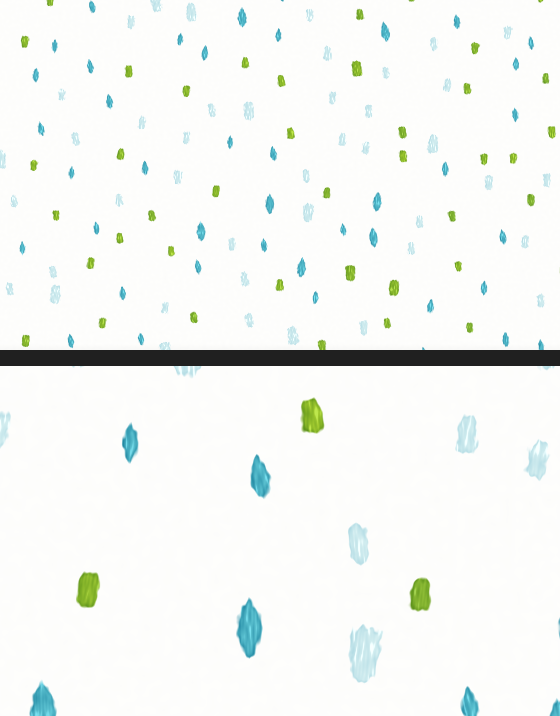
Top: the whole. Bottom: its middle third, enlarged.
This pattern is drawn by a Shadertoy shader. Its source:

```glsl
// Scattered upright paint dabs in leaf green, teal and pale aqua on white paper.

const float CELL = 0.1165;      // spacing of the dabs, in canvas heights
const float GRID_TURN = 0.33;   // turns the layout so that no rows show
const vec3 PAPER = vec3(0.993, 0.993, 0.987);

vec2 hash2(vec2 p) {
    vec3 q = fract(vec3(p.xyx) * vec3(0.1031, 0.1030, 0.0973));
    q += dot(q, q.yzx + 33.33);
    return fract((q.xx + q.yz) * q.zy);
}

mat2 rotation(float angle) {
    float c = cos(angle), s = sin(angle);
    return mat2(c, s, -s, c);
}

float cornerGradient(vec2 corner, vec2 offset) {
    float angle = 6.2832 * hash2(corner).x;
    return dot(vec2(cos(angle), sin(angle)), offset);
}

float gradientNoise(vec2 p) {
    vec2 i = floor(p), f = fract(p);
    vec2 u = f * f * f * (f * (f * 6.0 - 15.0) + 10.0);
    vec2 e = vec2(1.0, 0.0);
    float low = mix(cornerGradient(i, f), cornerGradient(i + e, f - e), u.x);
    float high = mix(cornerGradient(i + e.yx, f - e.yx), cornerGradient(i + 1.0, f - 1.0), u.x);
    return mix(low, high, u.y);
}

// Pointed leaf made of two arcs
float leafDistance(vec2 p, vec2 halfSize) {
    float radius = dot(halfSize, halfSize) / (2.0 * halfSize.x);
    return length(vec2(abs(p.x) + radius - halfSize.x, p.y)) - radius;
}

float roundBoxDistance(vec2 p, vec2 halfSize, float corner) {
    vec2 q = abs(p) - halfSize + corner;
    return length(max(q, 0.0)) + min(max(q.x, q.y), 0.0) - corner;
}

// Lays one dab over the colour below; kind: 0 green, 1 teal, 2 pale aqua
vec3 paintDab(vec3 below, vec2 p, vec2 seed, int kind, float blur) {
    vec2 shapeRnd = hash2(seed + 17.0);
    vec2 toneRnd = hash2(seed + 71.0);
    p = rotation(0.17 - 0.38 * shapeRnd.x) * p;

    // Outline
    float size = 0.88 + 0.22 * shapeRnd.y + 0.32 * step(0.9, shapeRnd.y);
    vec2 halfSize = size * (kind == 0 ? vec2(0.0094, 0.0158)
                          : kind == 1 ? vec2(0.0082, 0.0200) : vec2(0.0093, 0.0185));
    float taper = kind == 1 ? -0.30 * toneRnd.x : 0.5 * (toneRnd.x - 0.5);
    vec2 q = vec2(p.x / (1.0 + taper * clamp(p.y / halfSize.y, -1.0, 1.0)), p.y);
    float d = kind == 1 ? leafDistance(q, halfSize)
                        : roundBoxDistance(q, halfSize, 0.8 * halfSize.x);
    vec2 noiseShift = 40.0 * toneRnd;
    float rough = kind == 2 ? 0.0050 : 0.0030;
    d += rough * gradientNoise(p * vec2(190.0, 110.0) + noiseShift);

    // Brush streaks and the ridge of thick paint along the rim
    float streak = gradientNoise(p * vec2(330.0, 65.0) + noiseShift);
    float rim = smoothstep(-0.0045, -0.0010, d);
    vec3 dark = kind == 0 ? vec3(0.36, 0.57, 0.10)
              : kind == 1 ? vec3(0.14, 0.54, 0.64) : vec3(0.66, 0.84, 0.88);
    vec3 light = kind == 0 ? mix(vec3(0.53, 0.72, 0.22), vec3(0.63, 0.79, 0.18), toneRnd.y)
               : kind == 1 ? vec3(0.36, 0.76, 0.82) : vec3(0.82, 0.93, 0.94);
    float side = clamp(-p.x / halfSize.x, -1.0, 1.0);
    float shade = 0.22 + 0.35 * rim + 0.15 * side + 0.7 * streak;
    vec3 paint = mix(dark, light, 1.0 - clamp(shade, 0.0, 1.0));
    paint += 0.12 * smoothstep(0.15, 0.5, -streak);

    float cover = 1.0 - smoothstep(-blur, blur, d);
    float opacity = kind == 2 ? 0.92 - 0.5 * smoothstep(0.1, 0.5, -streak) : 1.0;
    return mix(below, paint, cover * opacity);
}

// Staggered, jittered layout; neighbours mostly differ in colour
vec3 paintDabs(vec3 color, vec2 uv, float blur) {
    vec2 base = floor(rotation(GRID_TURN) * uv / CELL);
    for (int j = -1; j <= 1; j++) {
        for (int i = -2; i <= 1; i++) {
            vec2 cell = base + vec2(i, j);
            vec2 seed = cell + 50.0;
            vec2 center = cell + 0.5 + 0.56 * (hash2(seed) - 0.5);
            center.x += 0.5 * mod(cell.y, 2.0);
            float swap = floor(hash2(seed + 31.0).x * 1.35);
            int kind = int(mod(cell.x + 2.0 * floor(cell.y * 0.5) + 2.0 * mod(cell.y, 2.0) + swap, 3.0));
            vec2 p = uv - rotation(-GRID_TURN) * (center * CELL);
            color = paintDab(color, p, seed, kind, blur);
        }
    }
    return color;
}

void mainImage(out vec4 fragColor, in vec2 fragCoord) {
    vec2 uv = fragCoord / iResolution.y;
    float blur = max(0.9 / iResolution.y, 0.0014);

    // Paper with faint grain and a slightly shaded lower edge
    vec3 color = PAPER + 0.006 * gradientNoise(uv * 90.0);
    color -= 0.02 * (1.0 - smoothstep(0.0, 0.02, uv.y));

    fragColor = vec4(paintDabs(color, uv, blur), 1.0);
}
```
